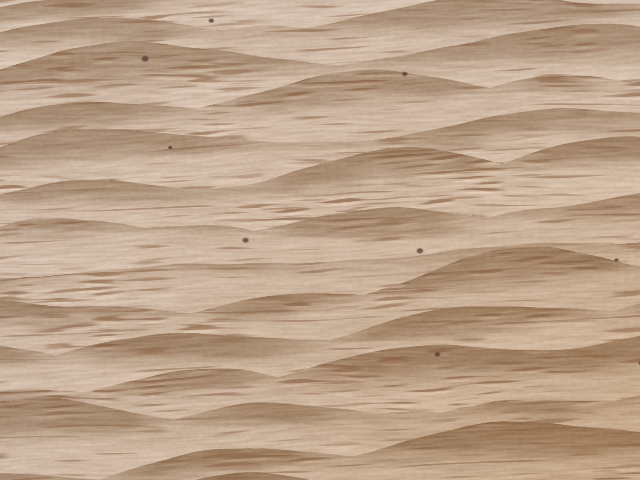
Write a Shadertoy shader that draws this texture.

```glsl
float hash(vec2 p) {
    return fract(sin(dot(p, vec2(127.1, 311.7))) * 43758.5);
}

vec2 gradient(vec2 cell) {
    float angle = 6.2832 * hash(cell);
    return vec2(cos(angle), sin(angle));
}

float gradientNoise(vec2 p) {
    vec2 i = floor(p), f = p - i;
    vec2 u = f * f * f * (f * (f * 6.0 - 15.0) + 10.0);
    vec2 e = vec2(0.0, 1.0);
    float low = mix(dot(gradient(i), f), dot(gradient(i + e.yx), f - e.yx), u.x);
    float high = mix(dot(gradient(i + e), f - e), dot(gradient(i + 1.0), f - 1.0), u.x);
    return mix(low, high, u.y);
}

// Small dark pits, at most one per cell
float pits(vec2 p) {
    vec2 cell = floor(p * 5.0);
    vec2 centre = 0.2 + 0.6 * vec2(hash(cell + 3.1), hash(cell + 8.7));
    float dist = length((fract(p * 5.0) - centre) * vec2(0.8, 1.0));
    float size = 0.012 + 0.016 * hash(cell + 5.3);
    return step(0.72, hash(cell)) * (1.0 - smoothstep(size * 0.5, size * 1.5, dist));
}

void mainImage(out vec4 fragColor, in vec2 fragCoord) {
    vec2 p = fragCoord / iResolution.y;
    float tone = 0.9, shade = 0.0, row = 0.0;
    float ragged = 0.022 * gradientNoise(p * vec2(3.0, 34.0))
                 + 0.012 * gradientNoise(p * vec2(7.0, 90.0));

    // Gouged facets, each lower one overlapping those above
    for (int i = 0; i < 17; i++) {
        float k = float(i);
        float hump = abs(gradientNoise(vec2(p.x * 1.7 + 9.0 * hash(vec2(k, 2.0)), k * 3.37 + 0.5)));
        float edge = 1.07 - 0.082 * k + 0.06 * p.x + 0.14 * hump
                   + 0.025 * (hash(vec2(k, 6.0)) - 0.5)
                   + 0.045 * gradientNoise(vec2(p.x * 1.1, k * 0.63))
                   + 0.005 * gradientNoise(vec2(p.x * 9.0, k * 1.7));
        float depth = edge - p.y;
        float cover = smoothstep(-0.0015, 0.0015, depth);

        float reach = 0.016 + 0.17 * hump;
        float shadow = 1.0 - smoothstep(0.3, 1.25, (depth + ragged) / reach);
        shadow *= 0.14 + 0.38 * smoothstep(0.0, 0.2, hump);
        float rim = exp(-max(depth, 0.0) / 0.003)
                  * (0.14 + 0.25 * gradientNoise(vec2(p.x * 14.0, k * 2.3)));
        float facet = 0.91 + 0.08 * smoothstep(0.01, 0.09, depth) - shadow - rim;

        tone = mix(tone, facet, cover);
        shade = mix(shade, shadow, cover);
        row = mix(row, k, step(0.0, depth));
    }

    // Light falling off toward the lower right
    float lowerRight = (1.0 - p.y) * p.x * iResolution.y / iResolution.x;
    tone -= 0.09 * (1.0 - p.y) + 0.17 * lowerRight;

    // Fibres, shifted on every facet
    vec2 g = vec2(p.x, p.y - 0.045 * p.x + 0.37 * row);
    g.y += 0.012 * gradientNoise(g * vec2(2.5, 5.0));
    tone += 0.13 * gradientNoise(g * vec2(2.0, 12.0));
    tone += 0.13 * gradientNoise(g * vec2(5.0, 65.0));
    tone += 0.20 * gradientNoise(g * vec2(16.0, 180.0));
    tone += 0.09 * gradientNoise(p * vec2(90.0, 170.0));

    vec3 wood = mix(vec3(0.56, 0.44, 0.33), vec3(0.84, 0.76, 0.69), clamp(tone, -0.3, 1.1));
    wood *= mix(vec3(1.0), vec3(1.02, 0.98, 0.91), lowerRight);

    // Open pores, clustered in patches and on shaded faces
    float patches = smoothstep(0.0, 0.35, gradientNoise(g * vec2(1.6, 10.0)) + 0.35 * shade);
    float shortPores = smoothstep(0.12, 0.42, gradientNoise(g * vec2(10.0, 125.0) + 4.3));
    float longPores = smoothstep(0.27, 0.5, gradientNoise(g * vec2(6.0, 105.0) + 17.6));
    float pores = max(0.65 * patches * shortPores, 0.5 * longPores);
    wood = mix(wood, vec3(0.53, 0.37, 0.25), pores);

    // Raised pale slivers among the pores
    float slivers = smoothstep(0.2, 0.45, gradientNoise(g * vec2(10.0, 125.0) + vec2(4.3, 5.2)));
    wood += 0.06 * patches * slivers;

    wood = mix(wood, vec3(0.30, 0.22, 0.17), 0.75 * pits(p));
    fragColor = vec4(wood, 1.0);
}
```
